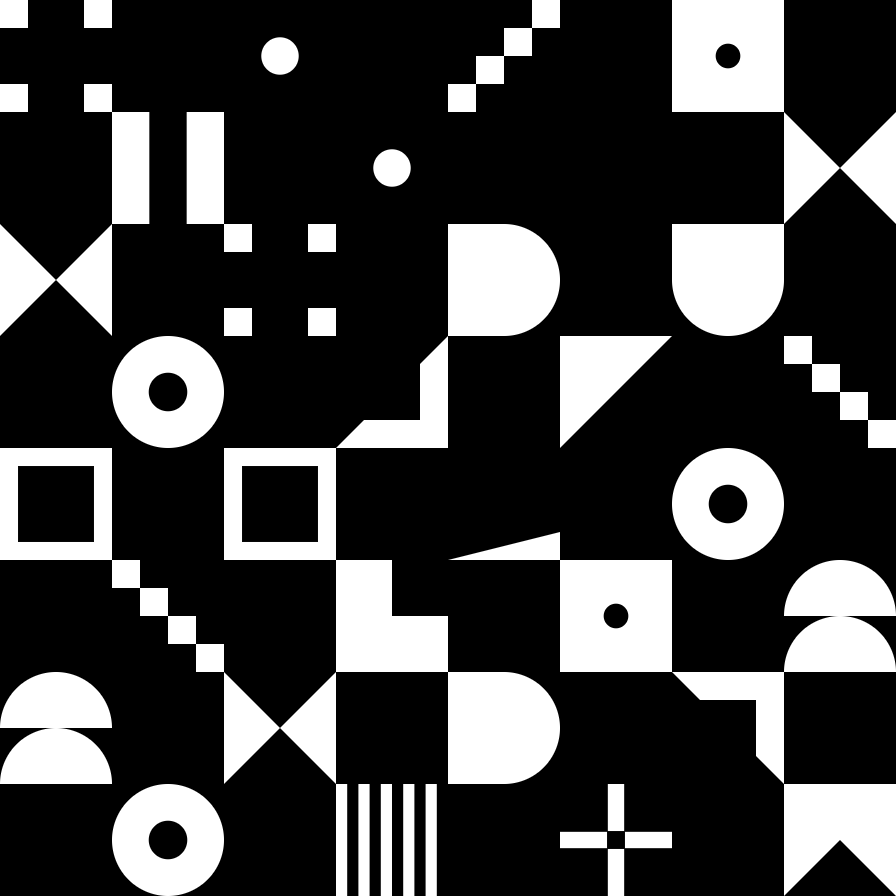
This pattern is drawn by a WebGL 2 fragment shader. Its source:

```glsl
#version 300 es
precision highp float;
// An 8 by 8 checkerboard of white geometric tiles on black.
// Every second cell looks up a shape kind, and a signed distance
// formula in cell units draws it; a negative kind is a quarter turn.
uniform vec2 u_resolution;
out vec4 fragColor;

// Four kinds per row, top row first; 0 is an empty cell.
const int KINDS[32] = int[32](
  1, 2, -3, 4,     5, 2, 0, 6,
  6, 1, -7, 7,     8, 9, 10, 3,
  11, 11, 12, 8,   3, 13, 4, 14,
  14, 6, -7, -9,   8, 15, 16, 17);

float square(vec2 p, float halfSize) {
  vec2 q = abs(p) - halfSize;
  return max(q.x, q.y);
}

// Staircase of four squares, descending to the right.
float stairs(vec2 p) {
  float middle = (floor(p.x * 4.0) + 0.5) / 4.0;
  return square(p - vec2(middle, -middle), 0.125);
}

// Distance to a shape, negative inside; p spans -0.5 to 0.5.
float shape(int kind, vec2 p) {
  const float DIAG = 0.7071;
  vec2 a = abs(p);
  float r = length(p);
  switch (kind) {
    case 1: return square(a - 0.375, 0.125);                    // four corners
    case 2: return r - 0.167;                                   // dot
    case 3: return stairs(p);
    case 4: return 0.11 - r;                                    // pierced square
    case 5: return 1.0 / 6.0 - a.x;                             // two bars
    case 6: return (a.y - a.x) * DIAG;                          // bow tie
    case 7: return length(vec2(p.x, min(p.y, 0.0))) - 0.5;      // round-bottomed shield
    case 8: return max(r - 0.5, 0.172 - r);                     // ring
    case 9: return max(0.25 - max(p.x, -p.y), (p.y - p.x) * DIAG); // mitred corner
    case 10: return (p.x - p.y) * DIAG;                         // half-square triangle
    case 11: return 0.339 - max(a.x, a.y);                      // frame
    case 12: return (p.y + 0.5 - 0.25 * (p.x + 0.5)) * 0.97;    // thin wedge
    case 13: return min(p.x, p.y);                              // L block
    case 14: return length(vec2(p.x, fract(p.y * 2.0) * 0.5)) - 0.5; // stacked domes
    case 15: return (abs(fract(p.x * 5.0 + 0.75) - 0.5) - 0.25) / 5.0; // stripes
    case 16: return max(min(a.x, a.y) - 0.073, 0.08 - max(a.x, a.y)); // open cross
    case 17: return (-p.y - a.x) * DIAG;                        // notched banner
  }
  return 1.0;
}

void main() {
  vec2 grid = gl_FragCoord.xy / u_resolution * 8.0;
  ivec2 cell = clamp(ivec2(grid), 0, 7);
  vec2 p = fract(grid) - 0.5;
  int row = 7 - cell.y;

  // Only cells of one checkerboard colour hold a shape.
  int kind = (cell.x + row) % 2 == 0 ? KINDS[row * 4 + cell.x / 2] : 0;
  if (kind < 0) p = vec2(p.y, -p.x);

  // Edge smoothing one pixel wide.
  float pixel = 8.0 / min(u_resolution.x, u_resolution.y);
  float white = clamp(0.5 - shape(abs(kind), p) / pixel, 0.0, 1.0);
  fragColor = vec4(vec3(white), 1.0);
}
```
